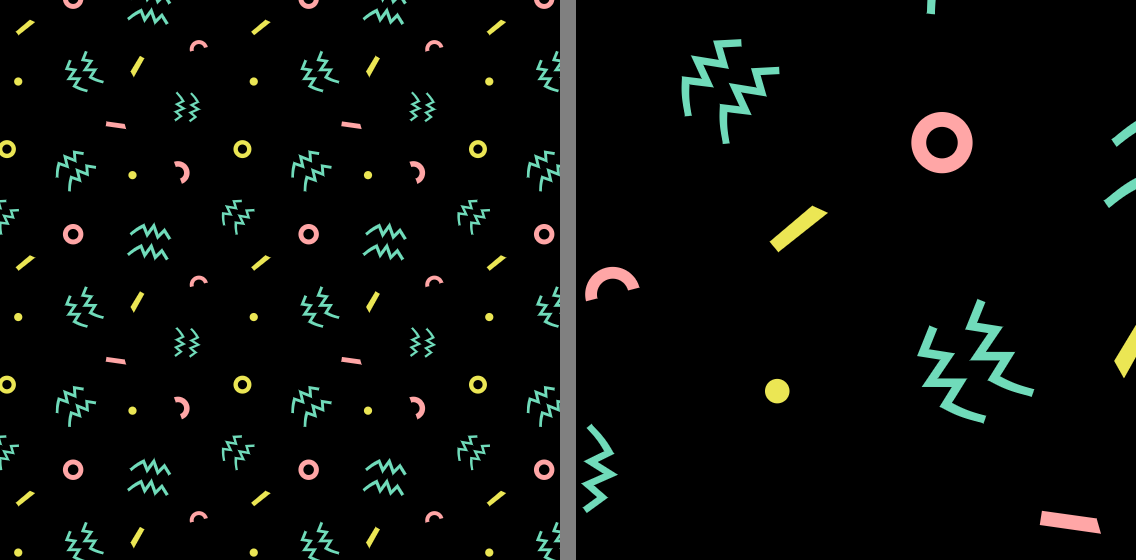
Left, the full canvas; right, a detail of the centre.
This pattern is drawn by a Shadertoy shader. Its source:

```glsl
const float CANVAS = 768.0;   // design units down the canvas
const float PERIOD = 323.0;   // spacing of the repeats in design units

const vec3 BLACK  = vec3(0.0);
const vec3 TEAL   = vec3(0.44, 0.86, 0.73);
const vec3 YELLOW = vec3(0.92, 0.90, 0.33);
const vec3 PINK   = vec3(1.0, 0.65, 0.65);

// Offset to the nearest repeat of a centre
vec2 fromRepeat(vec2 p, vec2 center) {
    vec2 d = p - center;
    return d - PERIOD * round(d / PERIOD);
}

vec2 rotate(vec2 p, float angle) {
    float c = cos(angle), s = sin(angle);
    return vec2(c * p.x - s * p.y, s * p.x + c * p.y);
}

// Signed distance to the line a-b, positive on its upper side when b is right of a
float lineDistance(vec2 p, vec2 a, vec2 b) {
    vec2 dir = normalize(b - a);
    return dot(p - a, vec2(dir.y, -dir.x));
}

float ringDistance(vec2 p, float radius, float halfWidth) {
    return abs(length(p) - radius) - halfWidth;
}

// Half ring on the side that facing points to
float arcDistance(vec2 p, vec2 facing, float radius, float halfWidth) {
    return max(ringDistance(p, radius, halfWidth), -dot(p, normalize(facing)));
}

// Convex four-sided bar, corners in clockwise order
float barDistance(vec2 p, vec2 a, vec2 b, vec2 c, vec2 d) {
    return max(max(lineDistance(p, a, b), lineDistance(p, b, c)),
               max(lineDistance(p, c, d), lineDistance(p, d, a)));
}

// Mitred zigzag stroke with square ends and a bowed tail
float zigzagDistance(vec2 p, float halfWidth) {
    const vec2 knots[7] = vec2[7](
        vec2(-27.5, 3.0), vec2(-9.5, -8.8), vec2(-4.5, 3.5), vec2(4.5, -8.8),
        vec2(10.0, 6.5), vec2(19.0, -2.5), vec2(26.5, 9.5));
    float tail = clamp((p.x - knots[0].x) / (knots[1].x - knots[0].x), 0.0, 1.0);
    p.y += sin(3.14159 * tail);

    float side = 0.0;
    for (int i = 1; i < 6; i++) {
        float start = 0.5 * (knots[i - 1].x + knots[i].x);
        if (i == 1 || p.x > start) {
            float before = lineDistance(p, knots[i - 1], knots[i]);
            float after = lineDistance(p, knots[i], knots[i + 1]);
            side = i % 2 == 1 ? max(before, after) : min(before, after);
        }
    }
    float caps = max(dot(p - knots[0], normalize(knots[0] - knots[1])),
                     dot(p - knots[6], normalize(knots[6] - knots[5])));
    return max(abs(side) - halfWidth, caps);
}

// Two parallel zigzags
float zigzagPairDistance(vec2 p, float halfWidth) {
    const vec2 halfGap = vec2(-1.75, 14.0);
    return min(zigzagDistance(p + halfGap, halfWidth),
               zigzagDistance(p - halfGap, halfWidth));
}

float tealDistance(vec2 p) {
    // center, angle, scale
    const vec4 pairs[5] = vec4[5](
        vec4(204.7, 332.5, 0.0, 1.0), vec4(114.4, 100.5, -2.2, 0.89),
        vec4(101.0, 232.5, -0.855, 0.9), vec4(324.2, 296.0, -1.065, 0.76),
        vec4(255.4, 146.5, 1.5, 0.71));
    float d = PERIOD;
    for (int i = 0; i < 5; i++) {
        vec4 pair = pairs[i];
        vec2 local = rotate(fromRepeat(p, pair.xy), -pair.z) / pair.w;
        d = min(d, zigzagPairDistance(local, 2.2) * pair.w);
    }
    return d;
}

float yellowDistance(vec2 p) {
    // center, radius, half width; a zero radius gives a dot
    const vec4 rounds[3] = vec4[3](
        vec4(332.5, 204.5, 9.3, 3.0), vec4(25.0, 111.8, 0.0, 5.6),
        vec4(181.7, 240.2, 0.0, 5.6));
    float d = PERIOD;
    for (int i = 0; i < 3; i++)
        d = min(d, ringDistance(fromRepeat(p, rounds[i].xy), rounds[i].z, rounds[i].w));
    d = min(d, barDistance(fromRepeat(p, vec2(34.0, 360.5)),
        vec2(-12.5, 6.0), vec2(7.0, -10.5), vec2(14.2, -7.2), vec2(-8.5, 10.8)));
    return min(d, barDistance(fromRepeat(p, vec2(188.5, 92.0)),
        vec2(3.5, -15.5), vec2(9.5, -12.0), vec2(-5.0, 14.0), vec2(-9.5, 6.0)));
}

float pinkDistance(vec2 p) {
    float d = ringDistance(fromRepeat(p, vec2(100.3, 321.2)), 10.6, 3.4);
    d = min(d, arcDistance(fromRepeat(p, vec2(272.8, 67.6)), vec2(-0.25, -0.97), 9.9, 2.7));
    d = min(d, arcDistance(fromRepeat(p, vec2(244.0, 237.0)), vec2(0.94, -0.34), 12.2, 3.8));
    return min(d, barDistance(fromRepeat(p, vec2(159.0, 172.0)),
        vec2(-13.0, -5.5), vec2(12.0, -2.0), vec2(14.0, 5.0), vec2(-14.0, 1.0)));
}

vec3 paint(vec3 base, vec3 ink, float d, float softness) {
    return mix(base, ink, clamp(0.5 - d / softness, 0.0, 1.0));
}

void mainImage(out vec4 fragColor, in vec2 fragCoord) {
    vec2 uv = fragCoord / iResolution.y;
    vec2 p = vec2(uv.x, 1.0 - uv.y) * CANVAS;   // layout runs from the top left
    float softness = CANVAS / iResolution.y;

    vec3 color = paint(BLACK, TEAL, tealDistance(p), softness);
    color = paint(color, YELLOW, yellowDistance(p), softness);
    color = paint(color, PINK, pinkDistance(p), softness);
    fragColor = vec4(color, 1.0);
}
```
